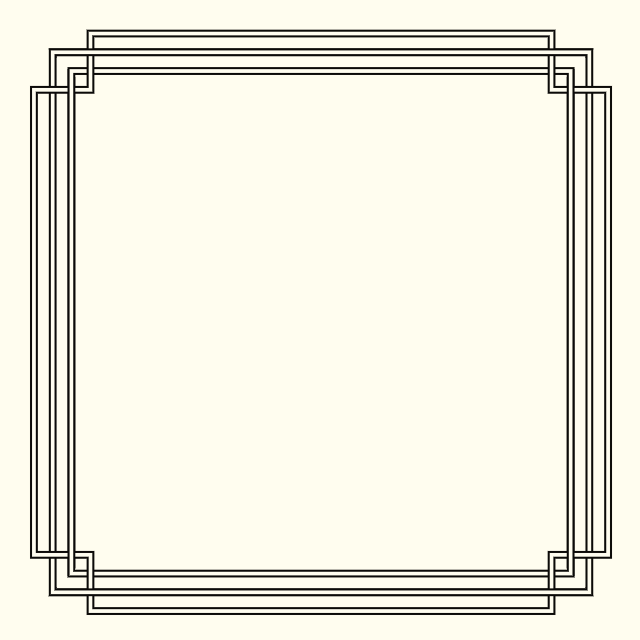
A Shadertoy shader for this background:

```glsl
// An interlaced frame of double lines on cream paper: two square bands woven
// with a third whose corners are notched. Each band is a box distance painted
// as a paper strip between two ink lines; repainting some sides makes the weave.

const vec3 PAPER = vec3(1.0, 0.992, 0.939);
const vec3 INK = vec3(0.045, 0.04, 0.03);

// Square-cornered distance to a box outline, negative inside.
float boxDistance(vec2 p, vec2 halfSize) {
    vec2 d = abs(p) - halfSize;
    return max(d.x, d.y);
}

// Lays a strip of paper with an ink line along both edges.
vec3 paintBand(vec3 under, float d, float pixel, float coverage) {
    float toLine = abs(abs(d) - 0.0045);
    float strip = 1.0 - smoothstep(-0.5 * pixel, 0.5 * pixel, abs(d) - 0.0045);
    float line = 1.0 - smoothstep(-0.6 * pixel, 0.6 * pixel, toLine - 0.0016);
    vec3 color = mix(under, PAPER, strip * coverage);
    return mix(color, INK, line * coverage);
}

void mainImage(out vec4 fragColor, in vec2 fragCoord) {
    vec2 p = fragCoord / iResolution.xy - vec2(0.5016, 0.4964);
    float pixel = 1.0 / min(iResolution.x, iResolution.y);

    // The union of a tall and a wide box gives the notched corners.
    float notched = min(boxDistance(p, vec2(0.3602, 0.4512)),
                        boxDistance(p, vec2(0.4486, 0.3633)));
    float middle = boxDistance(p, vec2(0.4193, 0.4219));
    float inner = boxDistance(p, vec2(0.3900, 0.3926));

    // Base layers, with the notched band on top.
    vec3 color = paintBand(PAPER, middle, pixel, 1.0);
    color = paintBand(color, inner, pixel, 1.0);
    color = paintBand(color, notched, pixel, 1.0);

    // Weave: the middle band rises above and below, the inner one at the sides.
    float horizontalSide = step(abs(p.x), abs(p.y));
    color = paintBand(color, middle, pixel, horizontalSide);
    color = paintBand(color, inner, pixel, 1.0 - horizontalSide);

    fragColor = vec4(color, 1.0);
}
```
